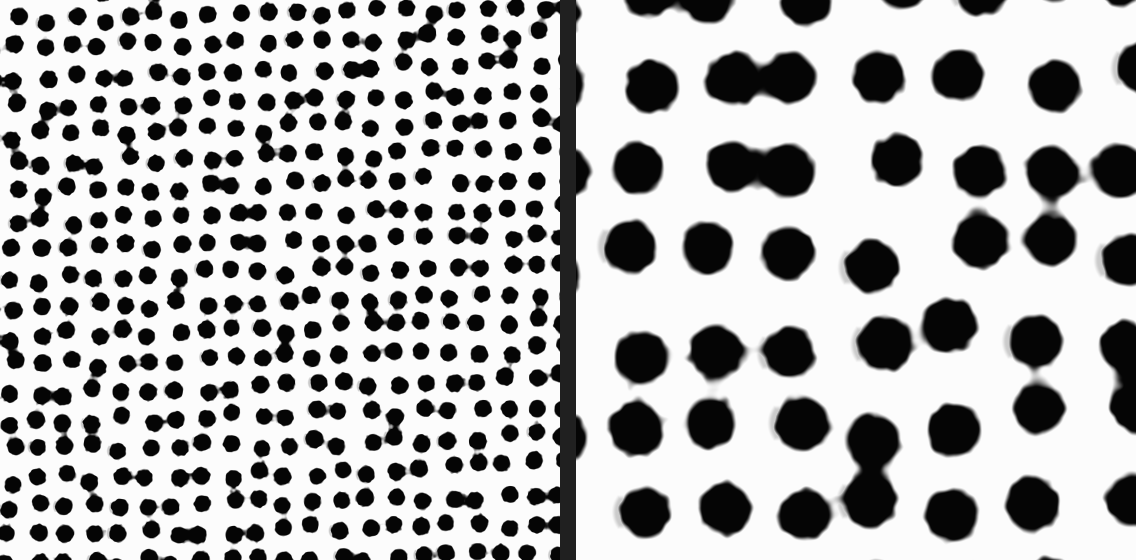
Left: the whole. Right: its middle third, enlarged.
This pattern is drawn by a Shadertoy shader. Its source:

```glsl
// Black ink dots on white paper, set on a slightly skewed lattice of about 20 by 20.
// Each dot is jittered by a hash; a smooth minimum joins close neighbours with a neck.
// Value noise roughens the rims and some dots carry a faint grey fringe on the left.

const vec2 ACROSS = vec2(0.0491, 0.0014);   // lattice step to the right
const vec2 UP = vec2(0.0008, 0.0513);       // lattice step upwards
const vec2 FIRST_DOT = vec2(0.0326, 0.9635);
const float JITTER = 0.0092;                // largest offset per axis
const float RADIUS = 0.0154;
const float RADIUS_VARIATION = 0.0006;
const float NECK_BLEND = 0.0156;            // reach of the ink between dots
const float ROUGHNESS = 0.0013;
const float ROUGH_SCALE = 170.0;            // noise cells over the canvas
const float SOFTNESS = 0.0017;              // half width of the blurred rim
const float FRINGE_SHIFT = 0.0036;
const float FRINGE_SHARE = 0.2;             // share of dots with a fringe
const float FRINGE_INK = 0.2;
const vec3 PAPER = vec3(0.99);
const vec3 INK = vec3(0.02);

float hash(vec2 p) {
    return fract(sin(dot(p, vec2(127.1, 311.7))) * 43758.5453);
}

float valueNoise(vec2 p) {
    vec2 i = floor(p);
    vec2 f = fract(p);
    f = f * f * (3.0 - 2.0 * f);
    float low = mix(hash(i), hash(i + vec2(1.0, 0.0)), f.x);
    float high = mix(hash(i + vec2(0.0, 1.0)), hash(i + vec2(1.0)), f.x);
    return mix(low, high, f.y);
}

float smoothMin(float a, float b, float k) {
    float h = max(k - abs(a - b), 0.0) / k;
    return min(a, b) - 0.25 * h * h * k;
}

// Coverage of a shape from its signed distance
float coverage(float d, float softness) {
    return 1.0 - smoothstep(-softness, softness, d);
}

void mainImage(out vec4 fragColor, in vec2 fragCoord) {
    vec2 uv = fragCoord / iResolution.xy;
    mat2 lattice = mat2(ACROSS, UP);
    vec2 home = floor(inverse(lattice) * (uv - FIRST_DOT) + 0.5);

    // Nearest dots, merged
    float blob = 1.0;
    float fringe = 1.0;
    for (int y = -1; y <= 1; y++) {
        for (int x = -1; x <= 1; x++) {
            vec2 cell = home + vec2(x, y);
            vec2 offset = vec2(hash(cell + 3.7), hash(cell + 41.3)) * 2.0 - 1.0;
            vec2 toDot = uv - FIRST_DOT - lattice * cell - JITTER * offset;
            float radius = RADIUS + RADIUS_VARIATION * (2.0 * hash(cell + 77.9) - 1.0);
            blob = smoothMin(blob, length(toDot) - radius, NECK_BLEND);

            // Pale sliver beside some dots, kept to the middle of their height
            if (hash(cell + 19.1) < FRINGE_SHARE) {
                float shifted = length(toDot + vec2(FRINGE_SHIFT, 0.0)) - radius;
                fringe = min(fringe, max(shifted, abs(toDot.y) - 0.6 * radius));
            }
        }
    }

    // Rough rim
    blob += ROUGHNESS * (2.0 * valueNoise(uv * ROUGH_SCALE) - 1.0);

    float softness = max(SOFTNESS, 0.75 / iResolution.y);
    float ink = max(coverage(blob, softness), FRINGE_INK * coverage(fringe, softness));
    fragColor = vec4(mix(PAPER, INK, ink), 1.0);
}
```
